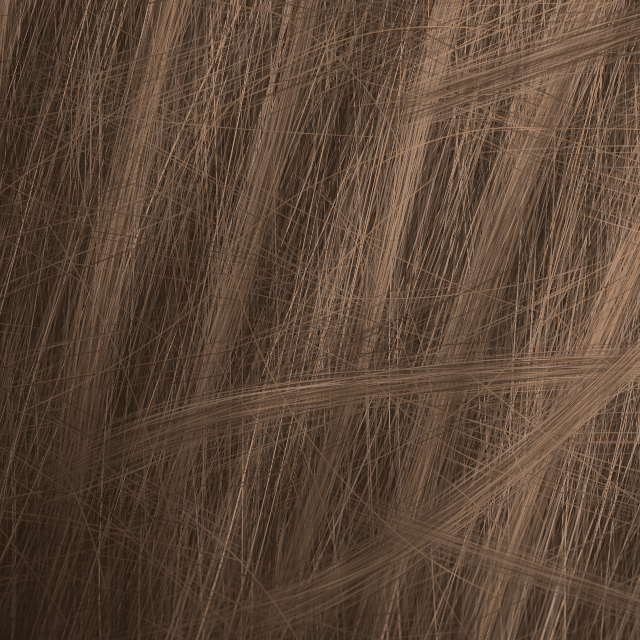
Reproduce this texture procedurally as a Shadertoy shader.

```glsl
// Draws a close view of loose brown hair: leaning strands, sweeping locks and fly-aways.

const vec3 SHADOW = vec3(0.110, 0.068, 0.038);
const vec3 LIGHT = vec3(0.580, 0.468, 0.390);
const vec3 GOLD_TINT = vec3(0.035, -0.010, -0.055);
const int STRAND_LAYERS = 20;
const int CROSS_LAYERS = 5;
const int UPRIGHT_LOCKS = 6;
const int FLYAWAYS = 60;
const float LEAN = 0.25;          // main tilt from the vertical, radians
const float LEAN_SPREAD = 0.60;
const float HAIR_RADIUS = 0.0008;
const float STRAND_COUNT = 150.0; // strands across the canvas, per layer
const float LOW_BLUR = 0.0012;    // softness near the lower edge

vec3 hash3(vec2 p) {
    vec3 q = fract(vec3(p.xyx) * vec3(0.1031, 0.1030, 0.0973));
    q += dot(q, q.yxz + 33.33);
    return fract((q.xxy + q.yzz) * q.zyx);
}

// Layered sines, about -1 to 1.
float waves(vec2 p, float seed) {
    return 0.5 * sin(p.x + 1.3 * sin(p.y + seed) + seed * 2.1)
         + 0.3 * sin(p.x * 2.3 - p.y * 1.4 + seed * 4.7)
         + 0.2 * sin(p.x * 4.9 + p.y * 2.2 + seed * 1.7);
}

vec2 leaned(vec2 p, float a) {
    return vec2(p.x * cos(a) - p.y * sin(a), p.x * sin(a) + p.y * cos(a));
}

float lineCover(float dist, float radius, float edge) {
    return (1.0 - smoothstep(max(radius - edge, 0.0), radius + edge, dist))
         * min(1.0, 1.8 * radius / edge);
}

vec3 hairColor(float tone, float gold) {
    return mix(SHADOW, LIGHT, clamp(tone, 0.0, 1.25)) + GOLD_TINT * (gold - 0.4) * tone;
}

// Cellular strands; q.x runs across, q.y along. Returns tone, gold, cover.
vec3 strands(vec2 q, float count, float edge, float seed) {
    float x = q.x * count;
    vec3 best = vec3(0.0);
    for (int k = -1; k <= 1; k++) {
        float id = floor(x) + float(k);
        float along = q.y * 1.3 + hash3(vec2(id + 300.0, seed)).x * 7.0 + 20.0;
        float t = fract(along);
        vec3 h = hash3(vec2(id + 300.0 + floor(along) * 37.0, seed + 5.0));
        float center = id + 0.5 + 0.8 * (h.x - 0.5) + (h.y - 0.5) * (t - 0.5) * 2.0;
        float taper = smoothstep(0.0, 0.12, t) * (1.0 - smoothstep(0.88, 1.0, t));
        float cover = taper * lineCover(abs(x - center) / count, HAIR_RADIUS * (0.5 + h.z), edge);
        if (cover > best.z) best = vec3(fract(h.z * 7.3 + h.x), h.y, cover);
    }
    return best;
}

// A loose bundle of hairs, dense at its core and ragged outside.
void addLock(inout vec3 col, vec2 q, float halfWidth, float tone, float opacity, float edge, float seed) {
    float body = exp(-2.5 * q.x * q.x / (halfWidth * halfWidth));
    col = mix(col, hairColor(tone * 0.75, 0.7), body * opacity * 0.5);
    for (int i = 0; i < 6; i++) {
        float s = seed + float(i) * 3.7;
        float drift = halfWidth * 0.7 * sin(q.y * 3.5 + s * 2.3);
        vec3 hair = strands(q + vec2(drift, 0.0), 130.0, edge, s);
        float off = abs(q.x + drift * 0.6) / halfWidth;
        float ragged = 1.0 - smoothstep(0.5, 1.3, off + 0.8 * (hair.y - 0.5));
        col = mix(col, hairColor(tone * (0.5 + 0.95 * hair.x), hair.y + 0.25), hair.z * ragged * opacity);
    }
}

void mainImage(out vec4 fragColor, in vec2 fragCoord) {
    vec2 p = fragCoord / iResolution.y;
    float edge = 0.62 / iResolution.y + LOW_BLUR * (1.0 - smoothstep(0.0, 0.25, p.y));
    float patches = waves(vec2((p.x - 0.3 * p.y) * 15.0, p.y * 4.0), 1.0);
    float light = (0.18 + 0.42 * p.x + 0.32 * p.y) * (1.0 + 0.28 * patches);
    vec3 col = hairColor(light * 0.1, 0.3);

    // Dense leaning strands, from deep to near
    for (int i = 0; i < STRAND_LAYERS; i++) {
        float s = float(i) + 1.0;
        float depth = s / float(STRAND_LAYERS);
        vec2 q = leaned(p, LEAN + LEAN_SPREAD * (hash3(vec2(s, 8.0)).x - 0.5));
        q.x += 0.018 * sin(q.y * 3.0 + s * 2.4) + 0.010 * sin(q.x * 9.0 + q.y * 4.0 + s);
        float clump = waves(q * vec2(27.0, 2.2), s);
        vec3 hair = strands(q, STRAND_COUNT, edge, s * 11.0);
        float tone = light * (0.25 + 0.85 * depth + 0.35 * clump) * (0.25 + 1.6 * hair.x * hair.x + 0.25 * hair.x);
        float presence = mix(0.95, smoothstep(-0.4, 0.4, clump), 0.3 + 0.6 * depth);
        col = mix(col, hairColor(tone, hair.y), hair.z * presence);
    }

    // Upright locks, fanning toward the right
    for (int i = 0; i < UPRIGHT_LOCKS; i++) {
        float s = float(i);
        vec3 h = hash3(vec2(s, 41.0));
        float slope = 0.15 + 0.05 * s;
        float center = -0.13 + 0.175 * s + 0.05 * (h.x - 0.5) + slope * p.y + 0.012 * sin(p.y * 5.0 + s * 2.0);
        vec2 q = vec2((p.x - center) / sqrt(1.0 + slope * slope), p.y);
        float fade = smoothstep(0.1, 0.6, p.y + 0.06 * s);
        addLock(col, q, 0.018 + 0.022 * h.y, light * 1.2 + 0.07, fade * 0.85, edge, 60.0 + s * 29.0);
    }

    // Sparse fine hairs crossing near the horizontal
    for (int i = 0; i < CROSS_LAYERS; i++) {
        float s = float(i) + 1.0;
        vec2 q = leaned(p, 0.85 + 0.22 * s);
        q.x += 0.05 * sin(q.y * 2.6 + s * 1.9);
        vec3 hair = strands(q, 75.0, edge, 400.0 + s * 13.0);
        float presence = smoothstep(0.0, 0.5, waves(q * vec2(13.0, 5.0), s + 3.0));
        col = mix(col, hairColor(light * (0.6 + 0.9 * hair.x), hair.y + 0.2), hair.z * presence * 0.8);
    }

    // Broad sweeping locks
    float fall = exp(-3.0 * p.x);
    vec2 q = vec2((p.y - 0.44 + 0.24 * fall) / sqrt(1.0 + 0.52 * fall * fall), p.x);
    addLock(col, q, 0.034 - 0.010 * p.x, light * 1.05 + 0.14, smoothstep(0.0, 0.35, p.x) * 0.9, edge, 211.0);
    float u = max(p.x - 0.30, 0.0) / 0.70;
    float curl = 0.98 * pow(u, 0.6);
    q = vec2((p.y - 0.02 - 0.43 * pow(u, 1.6)) / sqrt(1.0 + curl * curl), p.x);
    addLock(col, q, 0.046 - 0.024 * u, light * 1.1 + 0.12, smoothstep(0.0, 0.4, u) * 0.9, edge, 233.0);
    q = vec2((p.y - 0.82 - 0.34 * (p.x - 0.6)) * 0.95, p.x);
    addLock(col, q, 0.030, light * 1.05, smoothstep(0.55, 0.75, p.x) * 0.85, edge, 257.0);
    q = vec2((p.y - 0.19 + 0.34 * (p.x - 0.6)) * 0.95, p.x);
    addLock(col, q, 0.022, light + 0.12, smoothstep(0.4, 0.8, p.x) * 0.6, edge, 271.0);

    // Single curved fly-away hairs at wide angles
    for (int i = 0; i < FLYAWAYS; i++) {
        vec3 h = hash3(vec2(float(i), 91.0));
        vec3 g = hash3(vec2(float(i), 137.0));
        vec2 r = leaned(p - h.xy * vec2(iResolution.x / iResolution.y, 1.0), (g.x - 0.5) * 3.0);
        float bend = (g.y - 0.5) * 2.4;
        float dist = abs(r.x - bend * r.y * r.y) / sqrt(1.0 + 4.0 * bend * bend * r.y * r.y);
        float reach = 0.08 + 0.28 * h.z;
        float cover = lineCover(dist, HAIR_RADIUS * (0.5 + 0.7 * g.z), edge) * (1.0 - smoothstep(reach * 0.6, reach, abs(r.y)));
        col = mix(col, hairColor(light * (0.8 + 0.5 * g.z) + 0.15, g.y + 0.3), cover * 0.85);
    }

    fragColor = vec4(clamp(col, 0.0, 1.0), 1.0);
}
```
